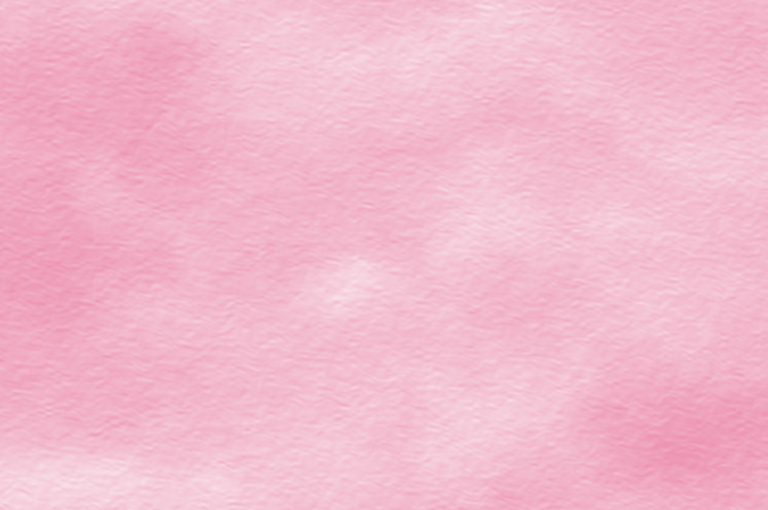
This texture is drawn by a Shadertoy shader. Its source:

```glsl
// Pale pink watercolour wash on finely grained paper
float hash(vec2 p) {
    vec3 q = fract(vec3(p.xyx) * 0.1031);
    q += dot(q, q.yzx + 33.33);
    return fract((q.x + q.y) * q.z);
}

float noise(vec2 p) {
    vec2 cell = floor(p), f = fract(p);
    f = f * f * f * (f * (f * 6.0 - 15.0) + 10.0);
    float low = mix(hash(cell), hash(cell + vec2(1, 0)), f.x);
    float high = mix(hash(cell + vec2(0, 1)), hash(cell + vec2(1, 1)), f.x);
    return mix(low, high, f.y);
}

float fbm(vec2 p) {
    float sum = 0.0, amplitude = 0.5;
    for (int i = 0; i < 6; i++) {
        sum += amplitude * noise(p);
        p = mat2(1.6, 1.1, -1.1, 1.6) * p + 17.3;
        amplitude *= 0.52;
    }
    return sum;
}

// Soft elliptical pool of pigment or water
float pool(vec2 p, vec2 centre, vec2 radius) {
    vec2 d = (p - centre) / radius;
    return exp(-dot(d, d));
}

// Broad tone of the wash: low is saturated pink, high is pale
float washTone(vec2 p) {
    vec2 bleed = vec2(fbm(p * 5.0 + 3.0), fbm(p * 5.0 + 41.0)) - 0.5;
    vec2 q = p + 0.16 * bleed;
    float tone = 0.53;

    // Pigment
    tone -= 0.30 * pool(q, vec2(0.08, 0.80), vec2(0.22, 0.14));
    tone -= 0.20 * pool(q, vec2(0.33, 0.88), vec2(0.09, 0.09));
    tone -= 0.22 * pool(q, vec2(0.10, 0.47), vec2(0.20, 0.12));
    tone -= 0.15 * pool(q, vec2(0.25, 0.31), vec2(0.25, 0.07));
    tone -= 0.28 * pool(q, vec2(1.04, 0.75), vec2(0.24, 0.08));
    tone -= 0.20 * pool(q, vec2(0.65, 0.69), vec2(0.14, 0.07));
    tone -= 0.34 * pool(q, vec2(1.36, 0.06), vec2(0.18, 0.16));
    tone -= 0.15 * pool(q, vec2(1.45, 0.25), vec2(0.25, 0.12));

    // Water
    tone += 0.22 * pool(q, vec2(0.22, 0.08), vec2(0.40, 0.14));
    tone += 0.25 * pool(q, vec2(0.67, 0.45), vec2(0.06, 0.04));
    tone += 0.15 * pool(q, vec2(0.70, 0.90), vec2(0.40, 0.12));
    tone += 0.12 * pool(q, vec2(0.85, 0.50), vec2(0.35, 0.08));
    tone += 0.15 * pool(q, vec2(0.95, 0.25), vec2(0.35, 0.09));
    tone += 0.22 * pool(q, vec2(0.20, 0.63), vec2(0.04, 0.07));
    tone += 0.20 * pool(q, vec2(0.10, 0.97), vec2(0.15, 0.04));

    // Cloudy drift, longer across than up
    return tone + 0.75 * (fbm(q * vec2(3.0, 5.5) + 8.0) - 0.5);
}

// Paper relief: short, wavy, nearly horizontal fibres
float paperHeight(vec2 p) {
    p.y += 0.012 * noise(p * 28.0) + 0.12 * p.x;
    return 0.65 * noise(p * vec2(62.0, 120.0))
         + 0.35 * noise(p * vec2(105.0, 165.0) + 51.0);
}

void mainImage(out vec4 fragColor, in vec2 fragCoord) {
    vec2 p = fragCoord / iResolution.y;

    // Light the relief from the upper left
    vec2 toLight = vec2(-0.0012, 0.0026);
    float relief = paperHeight(p - toLight) - paperHeight(p + toLight);

    float tone = washTone(p) + 0.36 * relief;
    tone += 0.10 * (noise(p * vec2(45.0, 70.0) + 90.0) - 0.5);

    vec3 deepPink = vec3(0.93, 0.585, 0.70);
    vec3 palePink = vec3(0.97, 0.85, 0.89);
    fragColor = vec4(mix(deepPink, palePink, clamp(tone, 0.0, 1.1)), 1.0);
}
```
